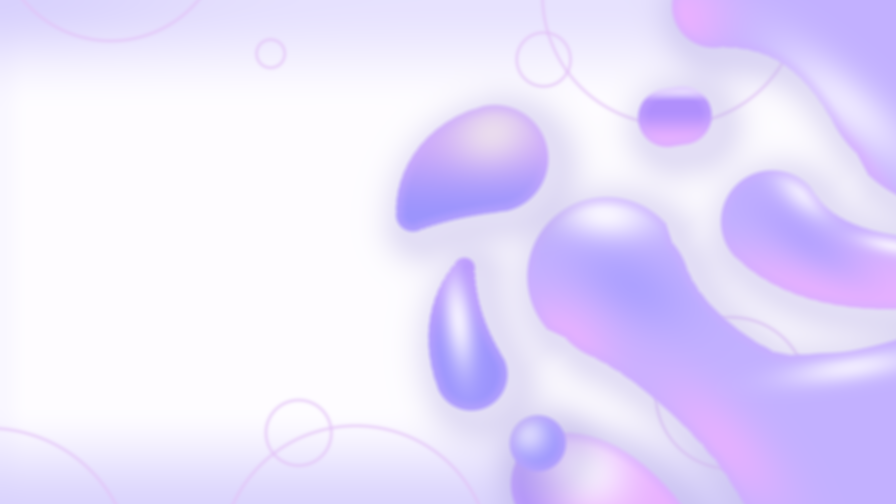
This background is drawn by a Shadertoy shader. Its source:

```glsl
// Glossy lilac liquid drops over a white field with lavender haze and thin rings.
// Each drop is a quadratic curve of circles (centre, radius), tinted by soft
// elliptical washes of colour; blurred offset distances give the shadows.

#define HEIGHT 4.32
#define EDGE 0.028
#define RIM_WIDTH 0.11
#define RIM_AMOUNT 0.40
#define SHADOW_SIZE 0.27
#define SHADOW_AMOUNT 0.36
#define SHADOW_SHIFT vec2(0.09, -0.09)
#define RING_WIDTH 0.022
#define SEGMENTS 14

const vec3 WHITE  = vec3(0.995, 0.99, 1.0);
const vec3 HAZE   = vec3(0.83, 0.80, 0.99);
const vec3 SHADE  = vec3(0.70, 0.66, 0.89);
const vec3 LILAC  = vec3(0.76, 0.69, 1.0);
const vec3 VIOLET = vec3(0.69, 0.56, 0.99);
const vec3 BLUE   = vec3(0.61, 0.58, 0.99);
const vec3 PINK   = vec3(0.91, 0.69, 1.0);
const vec3 RIM    = vec3(0.81, 0.68, 1.0);
const vec3 CREAM  = vec3(0.92, 0.87, 0.93);

// Distance to a curved drop; xy of each control is a centre, z a radius
float drop(vec2 p, vec3 a, vec3 b, vec3 c) {
    float best = 1e3;
    vec3 last = a;
    for (int i = 1; i <= SEGMENTS; i++) {
        float t = float(i) / float(SEGMENTS);
        vec3 next = mix(mix(a, b, t), mix(b, c, t), t);
        vec2 along = next.xy - last.xy, rel = p - last.xy;
        float h = clamp(dot(rel, along) / max(dot(along, along), 1e-5), 0.0, 1.0);
        best = min(best, length(rel - along * h) - mix(last.z, next.z, h));
        last = next;
    }
    return best;
}

float smoothMin(float a, float b, float k) {
    float h = max(k - abs(a - b), 0.0) / k;
    return min(a, b) - h * h * k * 0.25;
}

// The large drop: a head and neck flowing into a pool
float poolDrop(vec2 p) {
    float neck = drop(p, vec3(5.20, 1.95, 0.68), vec3(5.90, 1.14, 0.18), vec3(7.15, 0.32, 0.80));
    float pool = drop(p, vec3(7.17, 0.47, 0.82), vec3(7.55, 0.46, 0.86), vec3(8.1, 0.47, 1.02));
    return smoothMin(neck, pool, 0.22);
}

// Soft tilted ellipse of colour
vec3 wash(vec3 base, vec2 p, vec2 centre, vec2 size, float angle, vec3 tint, float amount) {
    vec2 q = p - centre;
    float c = cos(angle), s = sin(angle);
    q = vec2(c * q.x + s * q.y, c * q.y - s * q.x) / size;
    return mix(base, tint, amount * exp(-dot(q, q)));
}

// Shadow, then the body with its rim
void lay(inout vec3 col, vec3 ink, float d, float shadowD) {
    float s = max(shadowD, 0.0) / SHADOW_SIZE;
    col = mix(col, SHADE, SHADOW_AMOUNT * exp(-s * s * 1.5));
    ink = mix(ink, RIM, RIM_AMOUNT * smoothstep(-RIM_WIDTH, 0.0, d));
    col = mix(col, ink, smoothstep(EDGE, -EDGE, d));
}

void layDrop(inout vec3 col, vec2 p, vec3 ink, vec3 a, vec3 b, vec3 c) {
    lay(col, ink, drop(p, a, b, c), drop(p - SHADOW_SHIFT, a, b, c));
}

vec3 background(vec2 p) {
    float top = smoothstep(0.95, 0.0, HEIGHT - p.y) * 0.55;
    float bottom = smoothstep(0.85, -0.1, p.y) * 0.85;
    vec3 col = mix(WHITE, HAZE, max(top, bottom));
    col = wash(col, p, vec2(0.0, HEIGHT), vec2(1.6, 0.38), 0.0, HAZE, 0.75);
    col = mix(col, HAZE, 0.12 * smoothstep(0.25, 0.0, p.x));
    vec3 rings[8] = vec3[8](
        vec3(0.95, 4.95, 0.98), vec3(2.32, 3.86, 0.12), vec3(4.66, 3.81, 0.23), vec3(5.76, 4.36, 1.11),
        vec3(2.56, 0.61, 0.28), vec3(3.05, -0.49, 1.16), vec3(-0.10, -0.59, 1.24), vec3(6.27, 0.95, 0.65));
    for (int i = 0; i < 8; i++) {
        float d = abs(length(p - rings[i].xy) - rings[i].z) / RING_WIDTH;
        col = mix(col, vec3(0.89, 0.76, 0.97), 0.48 * exp(-d * d));
    }
    return col;
}

void mainImage(out vec4 fragColor, in vec2 fragCoord) {
    vec2 p = fragCoord / iResolution.y * HEIGHT;
    vec3 col = background(p), ink;

    // Upper right stream
    ink = wash(LILAC, p, vec2(5.85, 4.18), vec2(0.42, 0.40), 0.0, PINK, 1.0);
    ink = wash(ink, p, vec2(7.25, 3.42), vec2(0.75, 0.25), -0.72, vec3(0.93, 0.91, 1.0), 0.95);
    ink = wash(ink, p, vec2(7.40, 2.92), vec2(0.45, 0.10), -0.9, PINK, 0.5);
    layDrop(col, p, ink, vec3(6.12, 4.27, 0.36), vec3(7.2, 4.62, 0.65), vec3(8.2, 3.62, 1.10));

    // Small pebble
    ink = mix(PINK, VIOLET, smoothstep(3.10, 3.38, p.y));
    ink = mix(ink, WHITE, 0.8 * smoothstep(3.44, 3.55, p.y));
    layDrop(col, p, ink, vec3(5.72, 3.31, 0.25), vec3(5.78, 3.32, 0.25), vec3(5.85, 3.33, 0.25));

    // Right comma
    ink = mix(PINK, LILAC, smoothstep(1.75, 2.5, p.y));
    ink = wash(ink, p, vec2(6.90, 2.28), vec2(0.55, 0.20), -0.6, vec3(0.70, 0.63, 1.0), 0.85);
    ink = wash(ink, p, vec2(6.88, 2.66), vec2(0.28, 0.13), -0.7, WHITE, 0.75);
    ink = wash(ink, p, vec2(7.65, 2.22), vec2(0.28, 0.08), -0.2, WHITE, 0.8);
    layDrop(col, p, ink, vec3(6.62, 2.42, 0.44), vec3(7.0, 1.97, 0.36), vec3(7.9, 1.98, 0.30));

    // Large drop and pool
    ink = wash(LILAC, p, vec2(5.40, 1.86), vec2(0.55, 0.32), -0.5, vec3(0.66, 0.62, 1.0), 0.85);
    ink = wash(ink, p, vec2(4.85, 1.40), vec2(0.50, 0.36), -0.6, PINK, 0.95);
    ink = wash(ink, p, vec2(6.20, 0.52), vec2(0.75, 0.30), -0.8, PINK, 0.85);
    ink = wash(ink, p, vec2(5.18, 2.48), vec2(0.42, 0.20), -0.1, WHITE, 0.9);
    ink = wash(ink, p, vec2(7.30, 1.17), vec2(0.55, 0.12), 0.15, WHITE, 0.75);
    lay(col, ink, poolDrop(p), poolDrop(p - SHADOW_SHIFT));

    // Lower dome with its bead
    ink = mix(VIOLET, PINK, smoothstep(4.4, 5.1, p.x));
    ink = wash(ink, p, vec2(5.02, 0.30), vec2(0.38, 0.32), -0.5, WHITE, 0.9);
    layDrop(col, p, ink, vec3(4.82, 0.17, 0.44), vec3(5.1, 0.12, 0.50), vec3(5.4, -0.33, 0.55));
    ink = wash(BLUE, p, vec2(4.53, 0.60), vec2(0.17), 0.0, vec3(0.88, 0.87, 1.0), 0.9);
    layDrop(col, p, ink, vec3(4.61, 0.52, 0.24), vec3(4.61, 0.52, 0.24), vec3(4.61, 0.52, 0.24));

    // Upper bean
    ink = mix(BLUE, vec3(0.80, 0.66, 0.98), smoothstep(2.45, 3.15, p.y));
    ink = wash(ink, p, vec2(4.22, 3.18), vec2(0.36, 0.27), 0.2, CREAM, 0.95);
    layDrop(col, p, ink, vec3(4.24, 2.96, 0.46), vec3(3.80, 2.87, 0.42), vec3(3.54, 2.48, 0.145));

    // Teardrop
    ink = mix(BLUE, VIOLET, smoothstep(1.2, 2.0, p.y));
    ink = wash(ink, p, vec2(3.93, 1.58), vec2(0.12, 0.42), 0.12, WHITE, 0.85);
    layDrop(col, p, ink, vec3(3.98, 2.02, 0.09), vec3(3.82, 1.57, 0.26), vec3(4.04, 1.11, 0.31));

    fragColor = vec4(col, 1.0);
}
```
